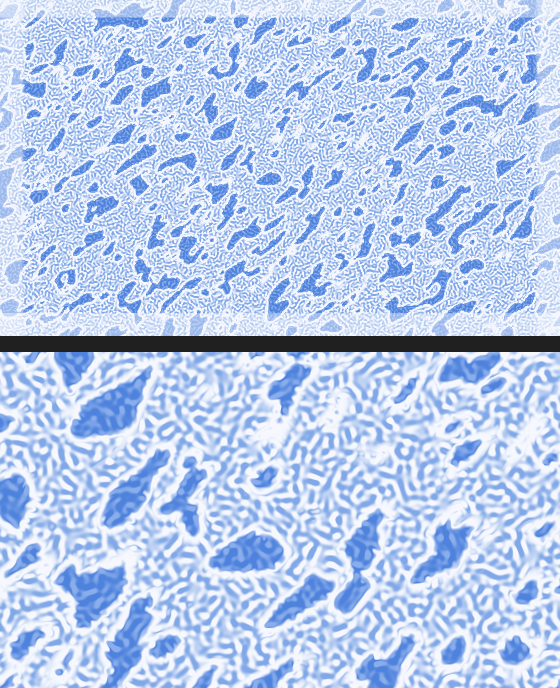
Top: the whole. Bottom: its middle third, enlarged.
This texture is drawn by a Shadertoy shader. Its source:

```glsl
// Slanted blue patches with pale rims, scattered over a fine wormy blue grain.
// Both layers are sparse cosine-kernel noise; the patches are that noise
// stretched along a slant and thresholded. A pale veil frames the canvas.

#define GRAIN_SCALE 72.0
#define GRAIN_WAVES 1.2
#define PATCH_SCALE vec2(12.0, 23.0)
#define PATCH_WAVES 0.6
#define PATCH_LEVEL 0.84
#define SLANT 0.72
#define RIM_WIDTH 0.010
#define VEIL_STRENGTH 0.46
#define PAPER vec3(0.965, 0.973, 0.996)
#define GRAIN_BLUE vec3(0.50, 0.655, 0.905)
#define PATCH_BLUE vec3(0.305, 0.51, 0.865)
#define SPECK_BLUE vec3(0.54, 0.68, 0.92)

const float TAU = 6.28319;

// Integer hash: three values in 0..1 for a cell and a seed
vec3 hash3(ivec3 cell) {
    uvec3 v = uvec3(cell) * 1664525u + 1013904223u;
    v.x += v.y * v.z; v.y += v.z * v.x; v.z += v.x * v.y;
    v ^= v >> 16u;
    v.x += v.y * v.z; v.y += v.z * v.x; v.z += v.x * v.y;
    return vec3(v >> 8u) / 16777216.0;
}

// Band-limited noise with unit variance: two random wavelets per cell
float waveNoise(vec2 p, float waves, int seed) {
    ivec2 base = ivec2(floor(p));
    float sum = 0.0;
    for (int y = -1; y <= 1; y++)
    for (int x = -1; x <= 1; x++)
    for (int k = 0; k < 2; k++) {
        ivec2 cell = base + ivec2(x, y);
        vec3 h = hash3(ivec3(cell, seed + k));
        vec2 r = p - vec2(cell) - h.xy;
        float window = max(1.0 - dot(r, r), 0.0);
        float angle = TAU * fract(h.z * 61.0);
        float phase = TAU * (waves * dot(r, vec2(cos(angle), sin(angle))) + h.z);
        sum += window * window * window * cos(phase);
    }
    return 1.49 * sum;
}

// Stretched field whose high parts are the patches
float patchField(vec2 p) {
    vec2 along = vec2(cos(SLANT), sin(SLANT));
    vec2 q = vec2(dot(p, along), dot(p, vec2(-along.y, along.x))) * PATCH_SCALE;
    float broad = waveNoise(q, PATCH_WAVES, 11);
    float detail = waveNoise(q * 1.9 + 7.3, PATCH_WAVES, 23);
    return (broad + 0.33 * detail) / 1.053;
}

// Approximate signed distance to a patch edge, positive inside
float patchDistance(vec2 p) {
    const float STEP = 0.002;
    float s = patchField(p);
    vec2 slope = vec2(patchField(p + vec2(STEP, 0.0)),
                      patchField(p + vec2(0.0, STEP))) - s;
    return (s - PATCH_LEVEL) / max(length(slope) / STEP, 30.0);
}

// Share of colour left by the veil along the four borders
float veilKeep(vec2 p, float width) {
    float side = 1.0 - smoothstep(0.060, 0.080, min(p.x, width - p.x));
    float bottom = 1.0 - smoothstep(0.066, 0.070, p.y);
    float top = 1.0 - smoothstep(0.050, 0.054, 1.0 - p.y);
    return (1.0 - VEIL_STRENGTH * side) * (1.0 - VEIL_STRENGTH * max(top, bottom));
}

void mainImage(out vec4 fragColor, in vec2 fragCoord) {
    vec2 p = fragCoord / iResolution.y;
    float grain = waveNoise(p * GRAIN_SCALE, GRAIN_WAVES, 41);

    // The grain roughens the patch edges a little
    float d = patchDistance(p) + 0.0012 * grain;

    // Grainy ground, cleared to paper in a rim around each patch
    float ink = smoothstep(-1.4, 1.5, grain);
    ink *= smoothstep(0.3 * RIM_WIDTH, RIM_WIDTH, -d);
    vec3 color = mix(PAPER, GRAIN_BLUE, ink);

    // Patches with faint lighter specks
    vec3 fill = mix(PATCH_BLUE, SPECK_BLUE, smoothstep(-0.9, 1.8, grain));
    float soft = max(0.0022, 0.7 / iResolution.y);
    color = mix(color, fill, smoothstep(-soft, soft, d));

    color = mix(PAPER, color, veilKeep(p, iResolution.x / iResolution.y));
    fragColor = vec4(color, 1.0);
}
```
